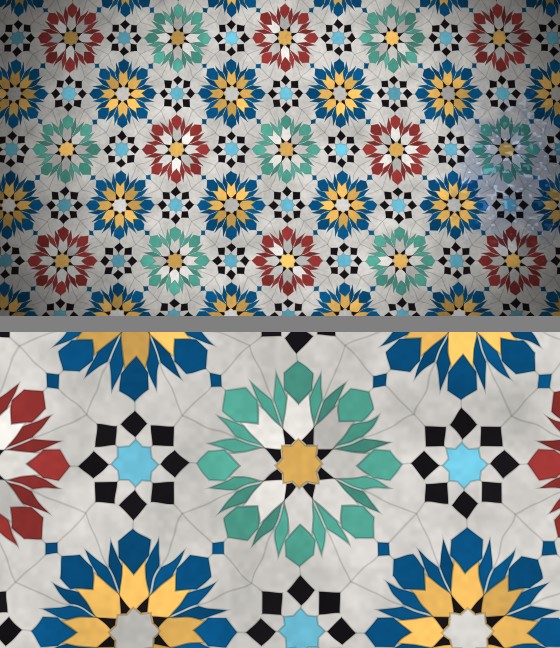
Top, the full canvas; bottom, a detail of the centre.
A Shadertoy shader for this pattern:

```glsl
// Zellige wall: rosettes and small octagon clusters alternate on a checkerboard.
// Each rosette is folded into eight wedges, and its cut tiles are half-plane shapes;
// hashes vary the glaze, noise adds grime, and a glossy worn patch sits at the right.
#define ROWS 5.67          // checker cells down the canvas
#define ROW_SHIFT 0.682    // offset of the first rosette row
#define CELL 75.0          // tile units per checker cell
#define GROUT 0.45         // half width of the joints
#define WOBBLE 0.9         // unevenness of hand-cut edges
#define GLAZE_VARIATION 0.28
#define VIGNETTE 0.58
#define WHITE vec3(0.81, 0.80, 0.78)
#define YELLOW vec3(0.88, 0.69, 0.36)
#define BLUE vec3(0.04, 0.31, 0.49)
#define BLACK vec3(0.09, 0.08, 0.09)

float hash(vec2 p) {
    vec3 q = fract(vec3(p.xyx) * 0.1031);
    q += dot(q, q.yzx + 33.33);
    return fract((q.x + q.y) * q.z);
}

float noise(vec2 p) {
    vec2 i = floor(p), f = fract(p);
    f = f * f * (3.0 - 2.0 * f);
    return mix(mix(hash(i), hash(i + vec2(1, 0)), f.x),
               mix(hash(i + vec2(0, 1)), hash(i + vec2(1, 1)), f.x), f.y);
}

// Nearest lattice point whose coordinates have an even sum.
vec2 evenNode(vec2 p) {
    vec2 n = round(p), d = p - n;
    if (mod(n.x + n.y, 2.0) > 0.5)
        n += abs(d.x) > abs(d.y) ? vec2(d.x < 0.0 ? -1.0 : 1.0, 0.0)
                                 : vec2(0.0, d.y < 0.0 ? -1.0 : 1.0);
    return n;
}

// Mirrored eighth turn: xy = along and beside the axis, z = wedge number.
vec3 fold8(vec2 p, float turn) {
    float stepAngle = 0.7853982, a = atan(p.y, p.x) / stepAngle - turn;
    float k = round(a);
    a = (a - k) * stepAngle;
    return vec3(length(p) * vec2(cos(a), abs(sin(a))), mod(k, 8.0));
}

float diamond(vec2 p, float r) { return (abs(p.x) + abs(p.y) - r) * 0.7071; }

// Lays a tile of signed distance d, with a thin shadowed joint around it.
void lay(inout vec3 col, float d, vec3 glaze, float seed, float aa) {
    glaze *= 1.0 + GLAZE_VARIATION * (hash(vec2(seed, seed * 0.37 + 5.0)) - 0.5);
    col = mix(col, glaze, smoothstep(aa, -aa, d));
    col *= 1.0 - 0.18 * smoothstep(GROUT + aa, GROUT - aa, abs(d));
}

void joint(inout vec3 col, float d, float aa) {
    col *= 1.0 - 0.13 * smoothstep(GROUT + aa, 0.0, abs(d));
}

void rosette(inout vec3 col, vec2 p, vec2 node, float aa) {
    bool isBlue = mod(node.y, 2.0) > 0.5;
    bool isRed = mod((node.x + node.y) * 0.5, 2.0) < 0.5;
    vec3 petal = isBlue ? BLUE : isRed ? vec3(0.56, 0.20, 0.19) : vec3(0.31, 0.62, 0.55);
    vec3 e = fold8(p, 0.0), o = fold8(p, 0.5);
    float seed = dot(node, vec2(17.3, 41.7)) + 300.0;

    // Joints in the pale field
    float outside = step(30.0, length(p));
    if (outside > 0.5) { joint(col, o.y, aa); joint(col, e.y, aa); }
    joint(col, (CELL - abs(p.x) - abs(p.y)) * 0.7071, aa);

    // Pointed inner star, shield petals and slanted pairs
    float shieldBase = dot(e.xy - vec2(26.5, 0), vec2(-0.68, 0.733));
    float slantBase = dot(o.xy - vec2(18, 0), vec2(-0.479, 0.878));
    float slantTop = -dot(o.xy - vec2(30.5, 0), vec2(-0.479, 0.878));
    float inner = max(max(-shieldBase, -slantBase), length(p) - 32.0);
    lay(col, inner, isBlue ? YELLOW : WHITE, seed + e.z, aa);
    if (inner < 0.0) joint(col, o.y, aa);
    float shieldTop = dot(e.xy - vec2(46.5, 0), vec2(0.79, 0.613));
    lay(col, max(max(shieldBase, shieldTop), e.y - 6.7), petal, seed + e.z + 9.0, aa);
    float side = p.x * sin((o.z + 0.5) * 0.7853982) - p.y * cos((o.z + 0.5) * 0.7853982);
    float slant = max(max(slantBase, slantTop), max(o.y - 6.3, 0.5 - o.y));
    lay(col, slant, petal * 0.96, seed + o.z + (side > 0.0 ? 19.0 : 29.0), aa);

    // Central star with dark darts in its notches
    float star = dot(e.xy, vec2(0.7071)) - 8.0;
    float dart = max(dot(o.xy - vec2(17, 0), vec2(0.36, 0.933)), 0.6 - star);
    lay(col, dart, BLACK, seed + o.z, aa);
    lay(col, star, isBlue ? WHITE : YELLOW, seed + 51.0, aa);
}

void octagonCluster(inout vec3 col, vec2 p, vec2 node, float aa) {
    vec3 e = fold8(p, 0.0);
    float seed = dot(node, vec2(23.1, 37.9)) + 700.0;
    lay(col, diamond(e.xy - vec2(18.2, 0), 6.3), BLACK, seed + e.z, aa);
    lay(col, dot(e.xy, vec2(0.7071)) - 7.4, vec3(0.40, 0.70, 0.79), seed + 11.0, aa);
}

void mainImage(out vec4 fragColor, in vec2 fragCoord) {
    vec2 view = (fragCoord - 0.5 * iResolution.xy) / iResolution.y;
    float down = 0.5 - view.y;
    // Slight perspective widens the lower rows
    vec2 grid = vec2((view.x - 0.0148 - 0.0115 * down) / (0.1679 + 0.0128 * down),
                     down * ROWS - ROW_SHIFT);
    float aa = 0.7 * CELL * ROWS / iResolution.y;
    grid += (vec2(noise(grid * 9.0), noise(grid * 9.0 + 40.0)) - 0.5) * WOBBLE * 2.0 / CELL;

    vec3 col = WHITE * (0.94 + 0.1 * noise(grid * 6.0));
    vec2 node = evenNode(grid), odd = evenNode(grid - vec2(1, 0)) + vec2(1, 0);
    rosette(col, (grid - node) * CELL, node, aa);
    octagonCluster(col, (grid - odd) * CELL, odd, aa);
    vec2 chip = abs(fract(grid) - 0.5) * CELL;
    lay(col, max(chip.x, chip.y) - 2.7, BLUE, dot(floor(grid), vec2(7, 13)) + 90.0, aa);

    // Grime, glossy worn patch and darkened corners
    col *= 0.91 + 0.13 * noise(grid * 3.0) + 0.07 * noise(grid * 25.0);
    float patchy = length((view - vec2(0.74, -0.06)) * vec2(1.0, 0.85));
    float worn = smoothstep(0.25, 0.08, patchy + 0.12 * (noise(grid * 5.0) - 0.5));
    float glint = smoothstep(0.62, 0.9, noise(grid * vec2(13, 17) + 8.0));
    col = mix(col, col * vec3(0.72, 0.79, 0.92) + glint * vec3(0.24, 0.28, 0.34), worn * 0.8);
    col *= 1.0 - VIGNETTE * smoothstep(0.42, 1.12, length(view * vec2(1.0, 1.15)));
    fragColor = vec4(clamp(col, 0.0, 1.0), 1.0);
}
```
